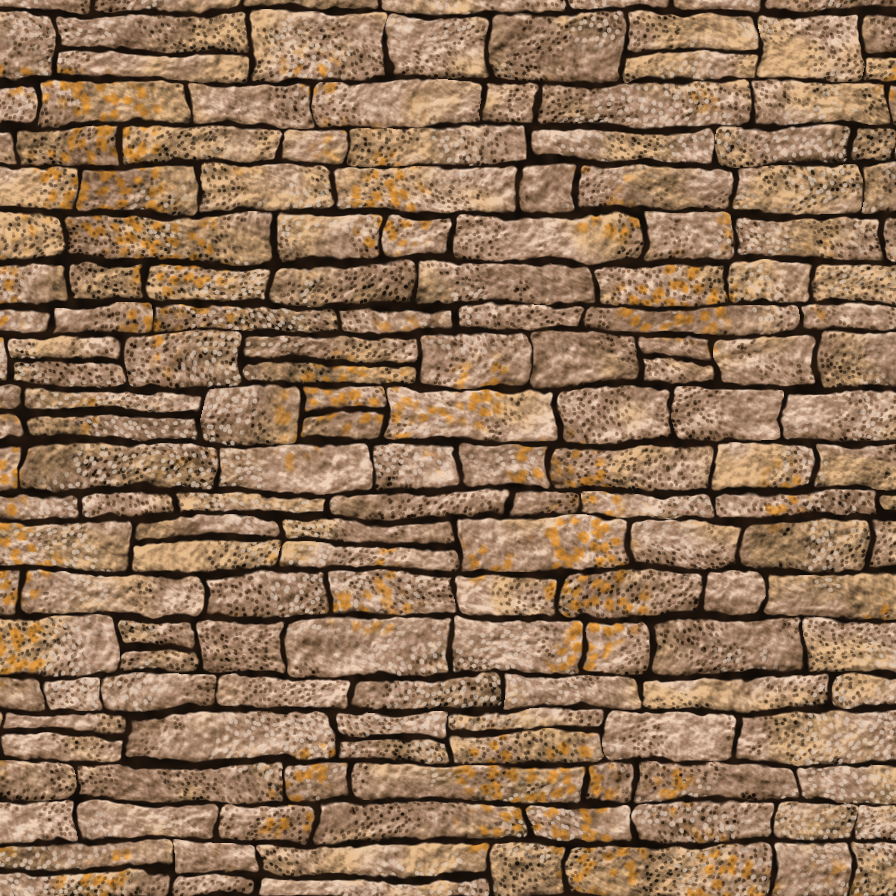
This texture is drawn by a three.js fragment shader. Its source:

```glsl
// Dry stone wall: uneven courses of rough sandstone with dark joints and lichen.
varying vec2 vUv;

const vec3 JOINT = vec3(0.10, 0.065, 0.04);
const vec3 DEEP = vec3(0.34, 0.25, 0.17);
const vec3 SHADE = vec3(0.52, 0.40, 0.30);
const vec3 SAND = vec3(0.69, 0.55, 0.45);
const vec3 PALE = vec3(0.89, 0.77, 0.67);
const vec3 TAN = vec3(0.82, 0.65, 0.45);
const vec3 ORANGE_LICHEN = vec3(0.80, 0.52, 0.17);
const vec3 GREY_LICHEN = vec3(0.88, 0.80, 0.73);
const float COURSES = 19.5;

struct Stone { vec2 p; vec2 extent; float seed; };

float hash(vec2 p) {
  vec3 q = fract(p.xyx * vec3(0.1031, 0.1030, 0.0973));
  q += dot(q, q.yzx + 33.33);
  return fract((q.x + q.y) * q.z);
}

float noise(vec2 p) {
  vec2 i = floor(p), f = fract(p);
  f = f * f * (3.0 - 2.0 * f);
  vec2 e = vec2(0.0, 1.0);
  return mix(mix(hash(i), hash(i + e.yx), f.x),
             mix(hash(i + e.xy), hash(i + e.yy), f.x), f.y);
}

float fbm(vec2 p) {
  float sum = 0.0, amp = 0.5;
  for (int k = 0; k < 3; k++) {
    sum += amp * noise(p);
    p = p * 2.03 + 17.3;
    amp *= 0.6;
  }
  return sum / 0.98;
}

// Cellular noise: distance to the nearest scattered point.
float cellular(vec2 p) {
  vec2 i = floor(p), f = fract(p);
  float d = 2.0;
  for (int y = -1; y <= 1; y++)
    for (int x = -1; x <= 1; x++) {
      vec2 o = vec2(float(x), float(y));
      vec2 jitter = vec2(hash(i + o), hash(i + o + 57.0));
      d = min(d, length(o + jitter - f));
    }
  return d;
}

float jointAt(float i, float seed, float jitter) {
  return i + jitter * (hash(vec2(i, seed)) - 0.5);
}

// Lower joint, upper joint and index of the uneven interval around x.
vec3 interval(float x, float seed, float jitter) {
  float i = floor(x);
  i += step(jointAt(i + 1.0, seed, jitter), x) - 1.0 + step(jointAt(i, seed, jitter), x);
  return vec3(jointAt(i, seed, jitter), jointAt(i + 1.0, seed, jitter), i);
}

Stone findStone(vec2 uv) {
  vec3 row = interval(uv.y * COURSES, 3.0, 0.55);
  float perRow = mix(5.6, 7.4, hash(vec2(row.z, 7.0)));
  float offset = 10.0 * hash(vec2(row.z, 11.0));
  vec3 col = interval(uv.x * perRow + offset, row.z + 20.0, 0.75);
  vec2 lo = vec2((col.x - offset) / perRow, row.x / COURSES);
  vec2 hi = vec2((col.y - offset) / perRow, row.y / COURSES);
  // Some tall places hold two thin stones.
  float pick = hash(vec2(col.z, row.z + 50.0));
  float upper = 0.0;
  if (row.y - row.x > 1.1 && pick < 0.3) {
    float middle = mix(lo.y, hi.y, 0.4 + 0.7 * pick);
    upper = step(middle, uv.y);
    if (upper > 0.5) lo.y = middle; else hi.y = middle;
  }
  float seed = hash(vec2(col.z + 31.0 * upper, row.z + 90.0));
  return Stone(uv - 0.5 * (lo + hi), 0.5 * (hi - lo), seed);
}

// Signed distance to a tapered, rounded and chipped block.
float stoneDistance(Stone s, vec2 uv) {
  float taper = hash(vec2(s.seed * 91.0, 2.0));
  float side = s.seed > 0.5 ? 1.0 : -1.0;
  vec2 size = s.extent - mix(0.0012, 0.0028, taper);
  size.y -= 0.004 * taper * taper * (0.5 + 0.5 * side * s.p.x / s.extent.x);
  float radius = mix(0.003, 0.008, hash(vec2(s.seed * 73.0, 5.0)));
  vec2 q = abs(s.p) - size + radius;
  float box = length(max(q, 0.0)) + min(max(q.x, q.y), 0.0) - radius;
  return box + 0.010 * (fbm(uv * 42.0 + s.seed * 90.0) - 0.5);
}

vec3 toneRamp(float t) {
  vec3 c = mix(JOINT, DEEP, clamp(t * 4.0, 0.0, 1.0));
  c = mix(c, SHADE, clamp(t * 4.0 - 1.0, 0.0, 1.0));
  c = mix(c, SAND, clamp(t * 4.0 - 2.0, 0.0, 1.0));
  return mix(c, PALE, clamp(t * 4.0 - 3.0, 0.0, 1.2));
}

vec3 stoneColor(Stone s, vec2 uv, float d) {
  vec2 local = uv + s.seed * 7.0;
  // Rough face lit from the upper left.
  vec2 g = local * vec2(85.0, 105.0);
  vec2 b = local * vec2(20.0, 32.0);
  float relief = fbm(g) - fbm(g + vec2(-0.2, 0.4));
  float bumps = fbm(b) - fbm(b + vec2(-0.15, 0.35));
  float rim = 1.0 - smoothstep(0.0, 0.009, -d);
  float tone = 0.73 + 0.18 * (s.seed - 0.5) + 0.75 * relief + 0.5 * bumps;
  tone += 0.45 * (fbm(g * 1.7 + 40.0) - 0.5) + 0.35 * (fbm(local * 13.0) - 0.5);
  tone += rim * (0.24 * clamp(s.p.y / s.extent.y, -1.0, 1.0) - 0.06);
  // Dark pits gather in weathered areas.
  float pits = 1.0 - smoothstep(0.16, 0.38, cellular(local * 135.0));
  tone -= 0.38 * pits * smoothstep(0.42, 0.62, fbm(local * 16.0 + 5.0));
  vec3 color = toneRamp(tone);
  float warm = smoothstep(0.45, 0.68, fbm(uv * 11.0 + s.seed * 3.0));
  color = mix(color, TAN * clamp(tone * 1.2, 0.1, 1.1), 0.7 * warm);
  // Lichen: fine grey flecks and ragged orange spots.
  float flecks = 1.0 - smoothstep(0.18, 0.36, cellular(uv * 105.0));
  color = mix(color, GREY_LICHEN, 0.7 * flecks * smoothstep(0.5, 0.65, fbm(uv * 12.0 + 70.0)));
  float spots = 1.0 - smoothstep(0.22, 0.42, cellular(uv * 58.0) + 0.5 * (fbm(uv * 150.0) - 0.5));
  float colony = smoothstep(0.56, 0.68, fbm(uv * 9.0 + 130.0));
  return mix(color, ORANGE_LICHEN * (0.55 + 0.6 * tone), 0.8 * spots * colony);
}

void main() {
  // Layered sines let the courses sag and rise.
  vec2 uv = vUv;
  uv.y += 0.003 * sin(uv.x * 17.0 + uv.y * 31.0) + 0.0015 * sin(uv.x * 47.0 - uv.y * 60.0);
  uv.x += 0.003 * sin(uv.y * 83.0 + uv.x * 9.0);
  Stone s = findStone(uv);
  float d = stoneDistance(s, uv);
  vec3 joint = JOINT * (0.6 + 0.9 * noise(uv * 90.0));
  float cover = 1.0 - smoothstep(-0.002, 0.001, d);
  gl_FragColor = vec4(mix(joint, stoneColor(s, uv, d), cover), 1.0);
}
```
